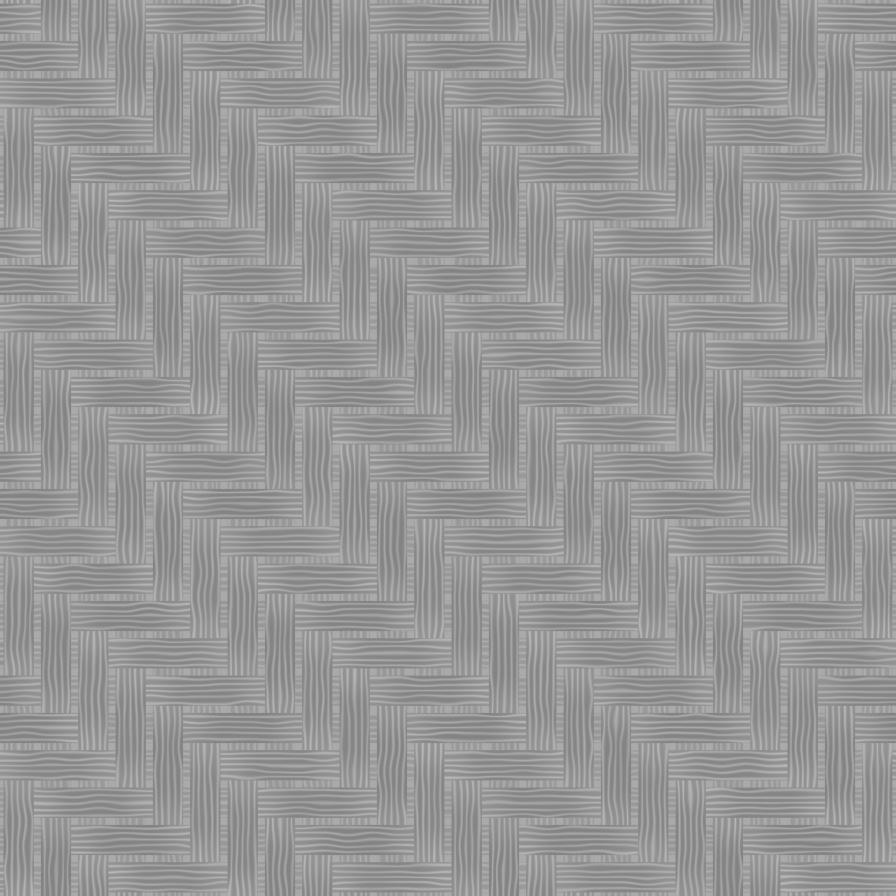
Reproduce this pattern procedurally as a Shadertoy shader.

```glsl
// A grey three-over, three-under twill weave of flat, fibrous strands.
// Each cell crosses one horizontal and one vertical strand; the diagonal
// index of the cell decides which lies on top. All noise wraps at the edges.

#define REPEATS 4.0         // twill repeats across and down
#define FLOAT_CELLS 3.0     // strands crossed by each visible float
#define STRAND_WIDTH 0.81   // share of a cell
#define FIBRES 5.0          // pale lines along one strand
#define WOBBLE 0.6          // fibre waviness, in fibre widths
#define BASE_GREY 0.520
#define GROOVE_LIGHT 0.125  // brightness of the pale lines
#define END_LIGHT 0.052     // brightening toward the float ends
#define UNDER_LIGHT 0.078   // brightening of the hidden sections
#define UNDER_DETAIL 0.6    // line strength in the hidden sections
#define TONE_SHIFT 0.006    // difference between neighbouring strands
#define GAP_GREY 0.665

const float TAU = 6.2831853;
const float PERIOD = 2.0 * FLOAT_CELLS;
const float CELLS = REPEATS * PERIOD;

float hash(vec2 p) {
    vec3 q = fract(vec3(p.xyx) * 0.1031);
    q += dot(q, q.yzx + 33.33);
    return fract((q.x + q.y) * q.z);
}

// Value noise whose first coordinate wraps after the given period.
float wrappedNoise(vec2 p, float period) {
    vec2 i = floor(p);
    vec2 f = fract(p);
    f = f * f * (3.0 - 2.0 * f);
    float x0 = mod(i.x, period);
    float x1 = mod(i.x + 1.0, period);
    float low = mix(hash(vec2(x0, i.y)), hash(vec2(x1, i.y)), f.x);
    float high = mix(hash(vec2(x0, i.y + 1.0)), hash(vec2(x1, i.y + 1.0)), f.x);
    return mix(low, high, f.y);
}

// Grey of a strand; floatCentre is the middle of its raised section.
float strandGrey(float along, float across, float id, float floatCentre, float seed) {
    float v = clamp((across - 0.5) / STRAND_WIDTH + 0.5, 0.0, 1.0);
    float row = v * 3.0 + id * 7.0 + seed;

    // Fine, gently wavy pale lines between darker fibres
    float bend = wrappedNoise(vec2(along * 1.5, row), CELLS * 1.5) - 0.5;
    float strength = wrappedNoise(vec2(along, row + 211.0), CELLS);
    float groove = 0.5 - 0.5 * cos(TAU * (v * FIBRES + bend * WOBBLE));
    groove = pow(groove, 2.0) * mix(0.8, 1.2, strength);

    // Dark crown, pale float ends, faint sections below other strands
    float offset = mod(along + id - floatCentre + FLOAT_CELLS, PERIOD) - FLOAT_CELLS;
    float reach = abs(offset);
    float floatEnd = 0.5 * (FLOAT_CELLS + 1.0 - STRAND_WIDTH);
    float raised = BASE_GREY + GROOVE_LIGHT * groove + END_LIGHT * smoothstep(0.5, floatEnd, reach);
    float hidden = BASE_GREY + GROOVE_LIGHT * UNDER_DETAIL * groove + UNDER_LIGHT;
    return mix(raised, hidden, step(floatEnd, reach));
}

float strandMask(float across, float pixel) {
    return smoothstep(-pixel, pixel, 0.5 * STRAND_WIDTH - abs(across - 0.5));
}

void mainImage(out vec4 fragColor, in vec2 fragCoord) {
    vec2 p = fragCoord / iResolution.xy * CELLS;
    vec2 cell = floor(p);
    vec2 local = fract(p);
    vec2 pixel = 0.6 * CELLS / iResolution.xy;

    // Both strands of this cell, with a three-strand cycle of tones
    float horizontal = strandGrey(p.x, local.y, cell.y, 1.5 * FLOAT_CELLS, 0.0);
    float vertical = strandGrey(p.y, local.x, cell.x, 0.5 * FLOAT_CELLS, 503.0);
    horizontal += TONE_SHIFT * sin(TAU * (cell.y + 1.0) / 3.0);
    vertical -= TONE_SHIFT * sin(TAU * cell.x / 3.0);

    float horizontalMask = strandMask(local.y, pixel.y);
    float verticalMask = strandMask(local.x, pixel.x);

    // Layer the two strands over the pale gap
    float horizontalOnTop = step(FLOAT_CELLS - 0.5, mod(cell.x + cell.y, PERIOD));
    float verticalTop = mix(mix(GAP_GREY, horizontal, horizontalMask), vertical, verticalMask);
    float horizontalTop = mix(mix(GAP_GREY, vertical, verticalMask), horizontal, horizontalMask);
    float grey = mix(verticalTop, horizontalTop, horizontalOnTop);

    fragColor = vec4(vec3(grey), 1.0);
}
```
